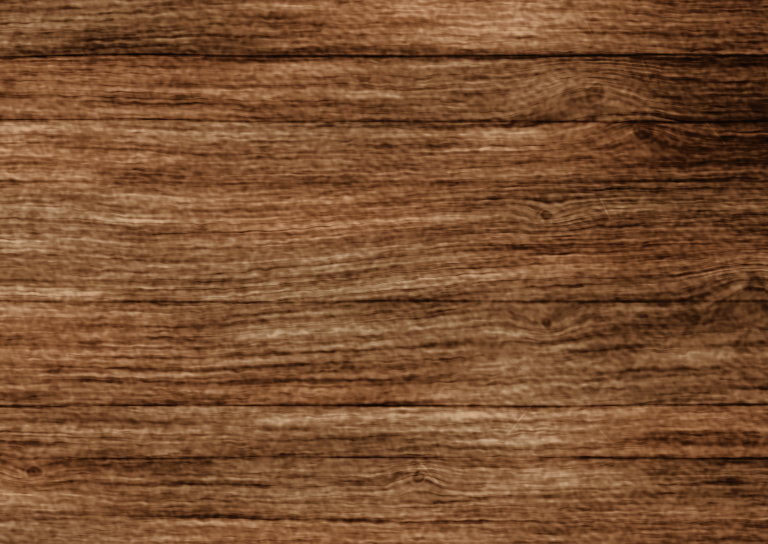
A Shadertoy shader for this texture:

```glsl
// Weathered brown wood planks with flowing grain, knots, seams and scratches.
#define BASE_TONE 2.50
#define GRAIN_CONTRAST 1.2
#define GRAIN_RISE 0.07
#define WAVINESS 0.022
#define RAGGEDNESS 0.0035
#define SEAM_WIDTH 0.0026
#define KNOT_DEPTH 1.8
#define EDGE_SHADE 1.5
#define SHADOW_SOFTNESS 0.7
#define SCRATCHES 9

// Tones from dark to light.
const vec3 TONES[6] = vec3[6](
    vec3(0.18, 0.085, 0.035), vec3(0.35, 0.20, 0.10), vec3(0.47, 0.29, 0.165),
    vec3(0.56, 0.38, 0.235), vec3(0.65, 0.49, 0.35), vec3(0.75, 0.61, 0.48));

// Seams: height, strength.
const vec2 SEAMS[6] = vec2[6](
    vec2(0.160, 0.8), vec2(0.255, 0.9), vec2(0.445, 0.65),
    vec2(0.665, 0.4), vec2(0.777, 0.9), vec2(0.898, 1.1));

// Knots: centre, radius.
const vec3 KNOTS[7] = vec3[7](
    vec3(1.090, 0.832, 0.024), vec3(1.010, 0.603, 0.013), vec3(1.385, 0.478, 0.022),
    vec3(1.005, 0.405, 0.014), vec3(0.771, 0.122, 0.013), vec3(0.060, 0.133, 0.012),
    vec3(1.185, 0.760, 0.016));

float hash(vec2 p) {
    return fract(sin(dot(p, vec2(127.1, 311.7))) * 43758.5);
}

float noise(vec2 p) {
    vec2 i = floor(p), f = fract(p);
    f = f * f * (3.0 - 2.0 * f);
    return mix(mix(hash(i), hash(i + vec2(1, 0)), f.x),
               mix(hash(i + vec2(0, 1)), hash(i + vec2(1, 1)), f.x), f.y);
}

// Noise centred on zero.
float grain(vec2 p, float across, float along) {
    return noise(p * vec2(along, across) + across) - 0.5;
}

// Thin continuous contour lines of stretched noise.
float veins(vec2 p, float across, float along, float width) {
    return 1.0 - smoothstep(0.0, width, abs(grain(p, across, along)));
}

vec3 woodColor(float tone) {
    vec3 color = TONES[0];
    for (int i = 1; i < 6; i++)
        color = mix(color, TONES[i], clamp(tone - float(i - 1), 0.0, 1.0));
    return color * clamp(1.0 + 0.5 * min(tone, 0.0) + 0.08 * max(tone - 5.0, 0.0), 0.3, 1.2);
}

float segmentDistance(vec2 p, vec2 a, vec2 b) {
    vec2 ab = b - a;
    return length(p - a - ab * clamp(dot(p - a, ab) / dot(ab, ab), 0.0, 1.0));
}

void mainImage(out vec4 fragColor, in vec2 fragCoord) {
    vec2 p = fragCoord / iResolution.y;
    float pixel = 1.0 / iResolution.y;
    vec2 tilted = mat2(0.86, 0.51, -0.51, 0.86) * p;

    // Planks and the dark gaps between them; faint seams do not cut the grain.
    float plank = 0.0, gap = 0.0;
    for (int i = 0; i < 6; i++) {
        float wiggle = 0.007 * (noise(vec2(p.x * 4.0, float(i) * 7.3)) - 0.5);
        float d = p.y - SEAMS[i].x - wiggle;
        float wear = 0.3 + 1.1 * noise(vec2(p.x * 11.0, float(i) * 5.1));
        float line = 1.0 - smoothstep(0.0, SEAM_WIDTH + pixel, abs(d));
        plank += step(0.7, SEAMS[i].y) * step(0.0, d);
        gap += SEAMS[i].y * (2.4 * wear * line + 0.9 * exp(-abs(d) / 0.010));
    }

    // Bend the grain along broad waves and around the knots.
    float v = p.y + WAVINESS * (noise(p * vec2(2.2, 5.0)) - 0.5)
            + 0.006 * (noise(p * vec2(8.0, 20.0)) - 0.5)
            + RAGGEDNESS * grain(tilted, 75.0, 60.0);
    float middle = (p.y - 0.46) / 0.17;
    v -= GRAIN_RISE * smoothstep(0.3, 1.05, p.x) * exp(-middle * middle);
    float knotTone = 0.0;
    for (int i = 0; i < 7; i++) {
        vec3 k = KNOTS[i];
        vec2 d = (p - k.xy) / k.z;
        vec2 spread = d / vec2(4.0, 2.2);
        float side = mod(float(i), 2.0) * 2.0 - 1.0;
        v += side * 1.7 * k.z * exp(-dot(spread, spread));
        float r = length(d * vec2(0.8, 1.2)) + 1.2 * (noise(tilted * 60.0) - 0.5);
        float rings = 0.5 * cos(r * 6.0) * exp(-r * r * 0.3);
        knotTone += rings - KNOT_DEPTH * exp(-r * r * 1.8) + 0.3 * exp(-r * r * 0.12);
    }
    vec2 q = vec2(p.x + plank * 3.7, v + plank * 1.37);

    // Soft bands, thin fibres and tilted surface speckle.
    float fibres = 1.2 * grain(q, 17.0, 1.2) + 1.2 * grain(q, 42.0, 1.6)
                 + 1.7 * grain(q, 92.0, 3.0) + 1.6 * grain(q, 185.0, 9.0)
                 + 1.3 * grain(tilted, 150.0, 130.0)
                 + 1.3 * grain(q.yx * vec2(1.0, 0.3) + p.yy * 0.2, 150.0, 230.0);

    // Sparse crisp dark lines that fade in and out, and short pores.
    float fade = smoothstep(0.3, 0.75, noise(q * vec2(2.5, 22.0)));
    float darkLines = fade * veins(q, 38.0, 1.0, 0.10)
                    + (0.3 + 0.5 * fade) * veins(q, 62.0, 1.5, 0.09);
    float streaks = smoothstep(0.2, 0.36, grain(q, 105.0, 2.2));
    float pores = smoothstep(0.22, 0.36, grain(q, 175.0, 26.0));
    float tone = BASE_TONE + GRAIN_CONTRAST * fibres
               - 1.0 * darkLines - 0.9 * streaks - 0.8 * pores;
    tone += 0.4 * (hash(vec2(plank, 4.0)) - 0.5) + 0.9 * grain(p, 7.0, 3.0);

    // Light from the left, deep shade at the right edge.
    vec2 corner = (p - vec2(1.43, 0.79)) / vec2(0.27, 0.13);
    tone += 0.5 - EDGE_SHADE * smoothstep(0.75, 1.5, p.x);
    tone -= 1.5 * exp(-dot(corner, corner)) + 0.4 * smoothstep(0.18, 0.0, p.y);
    tone += knotTone - gap;

    // Faint pale scratches.
    for (int i = 0; i < SCRATCHES; i++) {
        float id = float(i);
        vec2 start = vec2(0.6 + 0.75 * hash(vec2(id, 1.0)), hash(vec2(id, 2.0)));
        vec2 reach = 0.14 * vec2(hash(vec2(id, 3.0)) - 0.4, hash(vec2(id, 5.0)) - 0.5);
        float d = segmentDistance(p, start, start + reach);
        tone += 0.9 * noise(p * 70.0) * (1.0 - smoothstep(0.0004, 0.0008 + pixel, d));
    }

    // Lift the deepest shadows, keep them brown.
    tone = mix(max(tone, 1.0), tone, SHADOW_SOFTNESS);

    // Slight shifts between reddish and greyish brown.
    float redness = grain(q, 9.0, 2.0);
    vec3 color = woodColor(tone) * (1.0 + redness * vec3(0.05, -0.04, -0.10));
    fragColor = vec4(color, 1.0);
}
```
